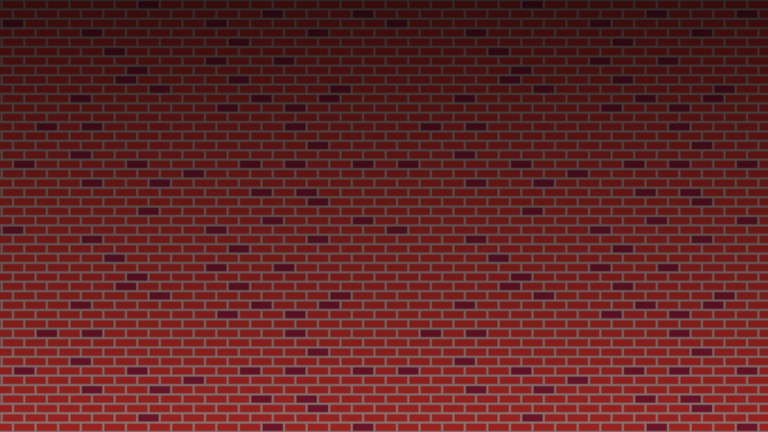
This pattern is drawn by a Shadertoy shader. Its source:

```glsl
const float ROWS = 46.0;
const float COLUMNS = 34.0;
const float WALL_ASPECT = 16.0 / 9.0;      // width holding COLUMNS bricks, in canvas heights
const float COLUMN_OFFSET = 0.075;         // left joint position, in bricks
const vec2  TILE = vec2(17.0, 22.0);       // bricks before the dark scatter repeats
const float DARK_SHARE = 0.12;
const float JOINT_HALF_WIDTH = 0.0025;     // in canvas heights
const float JOINT_SOFTNESS = 0.0025;
const float SHADE_TOP = 0.35;
const float SHADE_BOTTOM = 0.98;

const vec3 BRICK_RED = vec3(0.605, 0.14, 0.13);
const vec3 BRICK_DARK = vec3(0.43, 0.08, 0.16);
const vec3 MORTAR = vec3(0.54, 0.475, 0.465);

float hash(vec2 cell) {
    vec3 q = fract(cell.xyx * 0.1031);
    q += dot(q, q.yzx + 33.33);
    return fract((q.x + q.y) * q.z);
}

// Dark bricks never sit side by side
float darkBrick(vec2 cell) {
    float here = hash(mod(cell, TILE) + 3.0);
    float left = hash(mod(cell - vec2(1.0, 0.0), TILE) + 3.0);
    return step(here, DARK_SHARE) * step(DARK_SHARE, left);
}

void mainImage(out vec4 fragColor, in vec2 fragCoord) {
    vec2 p = fragCoord / iResolution.y;
    vec2 brickSize = vec2(WALL_ASPECT / COLUMNS, 1.0 / ROWS);

    // Running bond, with rows counted from the top
    vec2 grid = vec2(p.x, 1.0 - p.y) / brickSize;
    grid.x -= COLUMN_OFFSET + 0.5 * mod(floor(grid.y), 2.0);
    vec2 cell = floor(grid);
    vec2 local = fract(grid);

    // Soft coverage from the distance to each joint centre line
    vec2 toJoint = min(local, 1.0 - local) * brickSize;
    float softness = max(JOINT_SOFTNESS, 0.6 / iResolution.y);
    vec2 coverage = smoothstep(JOINT_HALF_WIDTH - softness,
                               JOINT_HALF_WIDTH + softness, toJoint);
    float brickMask = coverage.x * coverage.y;

    vec3 brick = mix(BRICK_RED, BRICK_DARK, darkBrick(cell));

    // Light fading toward the top
    float shade = mix(SHADE_BOTTOM, SHADE_TOP, p.y);
    fragColor = vec4(mix(MORTAR, brick, brickMask) * shade, 1.0);
}
```
